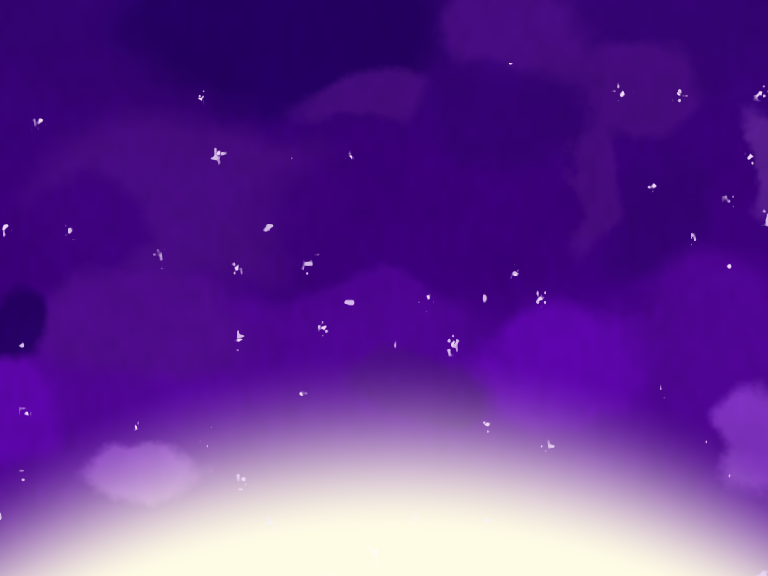
Write a Shadertoy shader that draws this background.

```glsl
// A painted violet night sky over a cream glow rising from the lower edge.
// Ragged paint patches are ellipses warped by fractal noise; clusters of
// pale specks are scattered by a jittered, hashed grid.

const vec3 NIGHT  = vec3(0.13, 0.00, 0.37);
const vec3 INDIGO = vec3(0.20, 0.01, 0.44);
const vec3 PURPLE = vec3(0.23, 0.00, 0.48);
const vec3 PLUM   = vec3(0.28, 0.05, 0.50);
const vec3 GRAPE  = vec3(0.31, 0.02, 0.58);
const vec3 VIOLET = vec3(0.37, 0.02, 0.68);
const vec3 ORCHID = vec3(0.52, 0.22, 0.77);
const vec3 CREAM  = vec3(1.00, 0.99, 0.90);
const vec3 SPECK  = vec3(0.93, 0.85, 0.97);

const float EDGE_WARP    = 0.11;  // raggedness of the patches
const float PATCH_ALPHA  = 0.85;
const float GLOW_FULL    = 0.07;  // height where the glow is solid
const float GLOW_END     = 0.40;  // height where the glow has faded out
const float GLOW_CURVE   = 0.75;  // how fast the glow drops to the sides
const float CLUSTER_CELL = 0.12;
const float CLUSTER_ODDS = 0.27;
const float SPECK_FREQ   = 150.0;

float hash(vec2 p) {
    return fract(sin(dot(p, vec2(127.1, 311.7))) * 43758.5453);
}

float noise(vec2 p) {
    vec2 i = floor(p), f = fract(p);
    f = f * f * (3.0 - 2.0 * f);
    float low  = mix(hash(i), hash(i + vec2(1, 0)), f.x);
    float high = mix(hash(i + vec2(0, 1)), hash(i + vec2(1, 1)), f.x);
    return mix(low, high, f.y);
}

float fbm(vec2 p) {
    float sum = 0.0, weight = 0.5;
    for (int i = 0; i < 6; i++) {
        sum += weight * noise(p);
        p = p * 2.03 + 17.3;
        weight *= 0.55;
    }
    return sum;
}

// Lays one elliptical patch over the sky; shape = centre.xy, radius.xy
void paint(inout vec3 sky, vec2 uv, vec4 shape, vec3 color) {
    float d = length((uv - shape.xy) / shape.zw);
    sky = mix(sky, color, PATCH_ALPHA * (1.0 - smoothstep(0.75, 1.2, d)));
}

// Fine specks gathered in clusters, with a bright spark in some of them
float specks(vec2 p, float odds) {
    float grain = noise(p * SPECK_FREQ * vec2(1.0, 0.8));
    float total = 0.0;
    for (int layer = 0; layer < 2; layer++) {
        vec2 q = p / CLUSTER_CELL + float(layer) * vec2(7.5, 3.5);
        vec2 cell = floor(q);
        float size = hash(cell + 5.7);
        vec2 center = 0.3 + 0.4 * vec2(hash(cell + 1.3), hash(cell + 8.1));
        vec2 offset = fract(q) - center;
        float present = step(hash(cell + 2.9), odds);
        float body = 1.0 - smoothstep(0.0, mix(0.14, 0.29, size), length(offset * vec2(1.2, 0.9)));
        float dust = smoothstep(0.95, 1.2, grain + 0.45 * body) * smoothstep(0.0, 0.3, body);
        float spark = step(0.45, hash(cell + 4.4))
            * (1.0 - smoothstep(0.015, 0.045, length(offset + 0.06 * (grain - 0.5))));
        total += present * max(0.85 * dust, spark);
    }
    return min(total, 1.0);
}

void mainImage(out vec4 fragColor, in vec2 fragCoord) {
    vec2 uv = fragCoord / iResolution.xy;
    vec2 p = fragCoord / iResolution.y;
    vec2 warp = vec2(fbm(p * 6.0), fbm(p * 6.0 + 41.0)) - 0.53;
    vec2 w = uv + EDGE_WARP * warp;

    // Vertical base wash
    vec3 color = mix(GRAPE, PURPLE, smoothstep(0.35, 0.55, w.y));
    color = mix(color, INDIGO, smoothstep(0.65, 0.95, w.y));

    // Upper sky
    paint(color, w, vec4(0.36, 0.96, 0.21, 0.14), NIGHT);
    paint(color, w, vec4(0.67, 0.96, 0.10, 0.11), PLUM);
    paint(color, w, vec4(0.83, 0.87, 0.10, 0.08), PLUM);
    paint(color, w, vec4(0.96, 0.91, 0.07, 0.08), INDIGO);
    paint(color, w, vec4(0.65, 0.80, 0.09, 0.09), INDIGO);
    paint(color, w, vec4(0.47, 0.83, 0.08, 0.05), PLUM);

    // Middle sky
    paint(color, w, vec4(0.23, 0.65, 0.20, 0.16), PLUM);
    paint(color, w, vec4(0.11, 0.59, 0.10, 0.11), PURPLE);
    paint(color, w, vec4(0.49, 0.61, 0.16, 0.14), PURPLE);
    paint(color, w, vec4(0.76, 0.70, 0.035, 0.13), PLUM);
    paint(color, w, vec4(0.86, 0.63, 0.07, 0.12), INDIGO);
    paint(color, w, vec4(1.00, 0.71, 0.03, 0.09), PLUM + 0.08);

    // Lower sky
    paint(color, w, vec4(0.18, 0.42, 0.15, 0.10), PLUM + vec3(0.02, 0.0, 0.03));
    paint(color, w, vec4(0.46, 0.45, 0.15, 0.06), GRAPE);
    paint(color, w, vec4(0.93, 0.39, 0.12, 0.18), GRAPE);
    paint(color, w, vec4(0.56, 0.33, 0.10, 0.06), PLUM);
    paint(color, w, vec4(0.73, 0.37, 0.10, 0.11), VIOLET);
    paint(color, w, vec4(0.00, 0.43, 0.055, 0.08), NIGHT);
    paint(color, w, vec4(0.00, 0.27, 0.07, 0.08), VIOLET);
    paint(color, w, vec4(0.98, 0.23, 0.065, 0.09), ORCHID);
    paint(color, w, vec4(0.19, 0.18, 0.08, 0.05), ORCHID);

    // Brush mottling
    color *= 0.97 + 0.14 * warp.x + 0.06 * noise(p * vec2(70.0, 35.0));

    // Cream glow, arched across the width
    float height = uv.y + GLOW_CURVE * (uv.x - 0.51) * (uv.x - 0.51);
    color = mix(color, CREAM, 1.0 - smoothstep(GLOW_FULL, GLOW_END, height));

    // Specks, denser toward the right edge and absent at the very top
    float odds = CLUSTER_ODDS + 0.3 * smoothstep(0.88, 1.0, uv.x);
    odds *= 1.0 - smoothstep(0.87, 0.95, uv.y);
    color = mix(color, max(color, SPECK), specks(p, odds));

    fragColor = vec4(color, 1.0);
}
```
